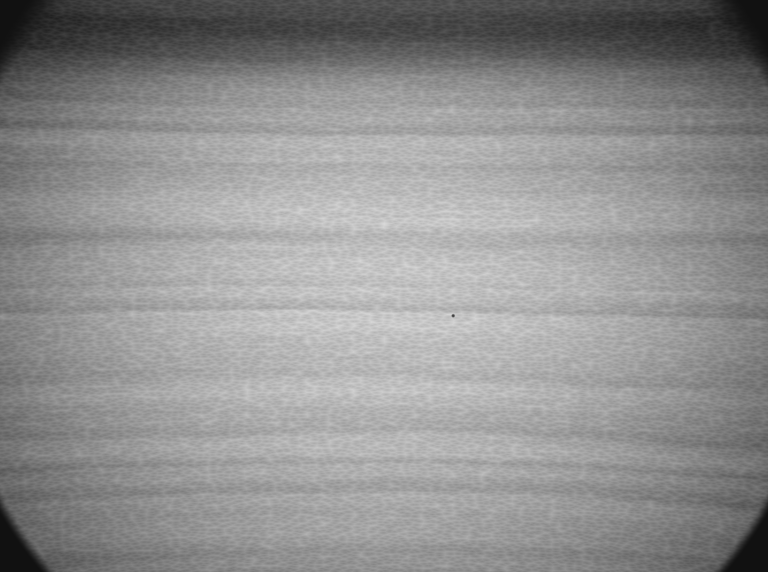
Write a WebGL 1 fragment shader that draws this texture.

```glsl
precision highp float;
// Pale grey wood grain with bowed horizontal rings, seen through a round, vignetted aperture.
uniform vec2 u_resolution;

// Tones
const float WOOD_TONE = 0.775;
const float RIM_TONE = 0.065;
const float SPECK_TONE = 0.25;
// Lighting, in units of the canvas height
const vec2 LIGHT_CENTRE = vec2(0.0, -0.02);
const vec2 LIGHT_FALLOFF = vec2(0.60, 0.86);
const float TOP_SHADE = 0.49;
const float APERTURE = 0.770;
const float APERTURE_BLUR = 0.010;
// Growth rings
const float RING_COUNT = 12.5;
const float RING_DEPTH = 0.075;
const float STREAK_DEPTH = 0.011;
const float TILT = 0.008;
const float BOW = 0.11;
// Fibres: cells per canvas height along x and y
const vec2 FIBRE_CELLS = vec2(75.0, 205.0);
const vec2 MOTTLE_CELLS = vec2(26.0, 62.0);
const float FIBRE_DEPTH = 0.115;
const float MOTTLE_DEPTH = 0.040;
const vec2 SPECK_PLACE = vec2(0.121, -0.052);
const float SPECK_RADIUS = 0.0026;

vec2 hash2(vec2 p) {
  vec3 q = fract(vec3(p.xyx) * vec3(0.1031, 0.1030, 0.0973));
  q += dot(q, q.yzx + 33.33);
  return fract((q.xx + q.yz) * q.zy);
}

// Distance to the nearest scattered point, roughly centred on zero
float cellNoise(vec2 p) {
  vec2 cell = floor(p);
  vec2 f = p - cell;
  float nearest = 4.0;
  for (int j = -1; j <= 1; j++) {
    for (int i = -1; i <= 1; i++) {
      vec2 o = vec2(float(i), float(j));
      vec2 d = o + hash2(cell + o + 100.0) - f;
      nearest = min(nearest, dot(d, d));
    }
  }
  return sqrt(nearest) - 0.44;
}

// Thin streaks that follow the grain and drift along it
float streaks(float v, float x) {
  float sum = 0.0;
  float freq = 47.0;
  float amp = 1.0;
  for (int i = 0; i < 5; i++) {
    float k = float(i);
    float drift = 0.8 * sin(x * (2.1 + k) + k * 1.7);
    sum += amp * sin(v * freq + drift + 2.3 * sin(v * freq * 0.37 + k));
    freq *= 1.63;
    amp *= 0.85;
  }
  return sum;
}

// Dark late-wood lines: a crisp lower edge and a soft fade above
float rings(float v, float x) {
  float phase = v * RING_COUNT + 0.30 * sin(v * 21.0) + 0.14 * sin(v * 43.0 + 1.0);
  phase += 0.035 * sin(x * 7.0 + v * 9.0) + 0.015 * sin(x * 23.0 - v * 31.0);
  float f = fract(phase);
  float strength = mix(0.35, 1.0, hash2(vec2(floor(phase) + 40.0, 7.0)).x);
  return strength * smoothstep(0.0, 0.16, f) * (1.0 - smoothstep(0.12, 0.68, f));
}

void main() {
  vec2 p = (gl_FragCoord.xy - 0.5 * u_resolution) / u_resolution.y;
  float pixel = 1.0 / u_resolution.y;

  // Grain height: a slight tilt, arching more towards the bottom
  float v = p.y + TILT * p.x + BOW * p.x * p.x * (0.15 - p.y);
  vec2 grain = vec2(p.x, v);

  // Lighting
  vec2 away = p - LIGHT_CENTRE;
  float light = WOOD_TONE - dot(LIGHT_FALLOFF, away * away);
  float shade = smoothstep(0.31, 0.46, p.y + 0.02 * p.x * p.x);
  light *= mix(1.0, TOP_SHADE, shade);
  light += 0.05 * smoothstep(0.46, 0.50, p.y);

  // Wood
  float wood = -RING_DEPTH * rings(v, p.x);
  wood += STREAK_DEPTH * streaks(v, p.x);
  wood += FIBRE_DEPTH * cellNoise(grain * FIBRE_CELLS);
  wood += MOTTLE_DEPTH * cellNoise(grain * MOTTLE_CELLS + 17.0);
  float tone = light + wood * mix(0.65, 1.0, light);

  // Speck and aperture
  float speck = length(p - SPECK_PLACE) - SPECK_RADIUS;
  tone = mix(SPECK_TONE, tone, smoothstep(-pixel, pixel, speck));
  float blur = APERTURE_BLUR + pixel + 0.02 * smoothstep(0.2, 0.5, p.y);
  float rim = smoothstep(APERTURE - blur, APERTURE + blur, length(p));
  tone = mix(tone, RIM_TONE, rim);

  gl_FragColor = vec4(vec3(clamp(tone, 0.0, 1.0)), 1.0);
}
```
